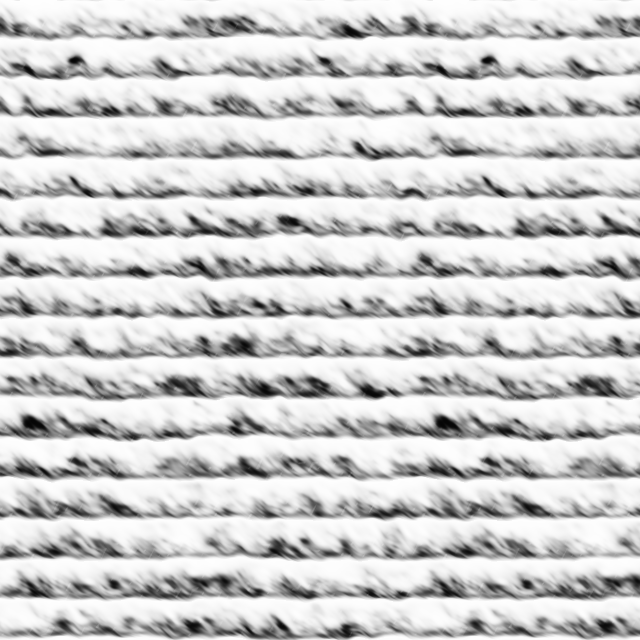
A three.js fragment shader for this texture:

```glsl
// Sixteen rows of pale twisted yarn with dark, fibrous shadows in the grooves.
varying vec2 vUv;

const float ROWS = 16.0;
const float REPEAT_WIDTH = 0.645;   // width of one horizontal repeat
const float LEAN = 0.125;           // sideways drift of strands per row
const vec3 YARN = vec3(0.995);
const vec3 GROOVE = vec3(0.02);

// Sine-free hash
float hash(vec2 p) {
  vec3 q = fract(vec3(p.xyx) * 0.1031);
  q += dot(q, q.yzx + 33.33);
  return fract((q.x + q.y) * q.z);
}

// Value noise that wraps across after the given number of cells
float wrapNoise(vec2 p, float cells) {
  vec2 i = floor(p);
  vec2 f = fract(p);
  f = f * f * (3.0 - 2.0 * f);
  float x0 = mod(i.x, cells);
  float x1 = mod(i.x + 1.0, cells);
  float low = mix(hash(vec2(x0, i.y)), hash(vec2(x1, i.y)), f.x);
  float high = mix(hash(vec2(x0, i.y + 1.0)), hash(vec2(x1, i.y + 1.0)), f.x);
  return mix(low, high, f.y);
}

// Leaning fibres, centred on zero, with a separate pattern for each row
float fibres(float across, float height, float row, float cells, float detail) {
  vec2 p = vec2(across * cells, height * detail + row * 17.0 + cells);
  return wrapNoise(p, cells) - 0.5;
}

// Bell curve around a centre
float bell(float x, float centre, float width) {
  float d = (x - centre) / width;
  return exp(-d * d);
}

// Shadow strength: quick rise from below, soft fade upward
float grooveProfile(float height, float lowerEdge) {
  return smoothstep(lowerEdge, lowerEdge + 0.19, height) * bell(height, 0.13, 0.29);
}

// Optical depth of the shadow at a point within a row
float shadowDepth(float across, float height, float row) {
  float sheared = across + LEAN * sqrt(height + 0.05);
  float strand = fibres(sheared, height, row, 25.0, 2.2);
  float thread = fibres(sheared, height, row, 52.0, 4.2);
  float hair = fibres(sheared, height, row, 104.0, 8.0);
  float blotch = fibres(across + 0.04 * height, height, row, 41.0, 5.5);
  float clump = wrapNoise(vec2(across * 9.0, row + 71.0), 9.0) - 0.5;

  // Strands pull the shadow upward by differing amounts
  float pull = 0.26 * strand + 0.14 * thread;
  float lifted = height - pull * smoothstep(0.1, 0.5, height);
  float groove = grooveProfile(lifted, 0.07 * thread + 0.06 * blotch);
  float contrast = exp(1.8 * strand + 1.7 * thread + 1.4 * hair + 1.7 * blotch + 1.0 * clump);

  // Continuous seam, loose pale hairs and faint streaks on the yarn
  float seam = 0.32 * bell(height, 0.14 + 0.08 * blotch, 0.065) * (1.0 + 1.2 * thread);
  float paleHair = smoothstep(0.3, 0.48, fibres(across - 0.05 * height, height, row, 95.0, 7.0));
  float streak = 0.55 * (strand + 0.5) * (thread + 0.5) * height * (1.0 - height);
  return (0.56 * groove * contrast + seam) * (1.0 - 0.25 * paleHair) + streak;
}

void main() {
  float across = vUv.x / REPEAT_WIDTH;
  float y = vUv.y * ROWS;

  // Slight waviness of the rows
  y += 0.10 * (wrapNoise(vec2(across * 11.0, y * 0.6 + 5.0), 11.0) - 0.5);
  y += 0.10 * (wrapNoise(vec2(across * 31.0, y * 0.8 + 40.0), 31.0) - 0.5);

  float row = floor(y);
  float light = exp(-shadowDepth(across, fract(y), row));
  gl_FragColor = vec4(mix(GROOVE, YARN, light), 1.0);
}
```
